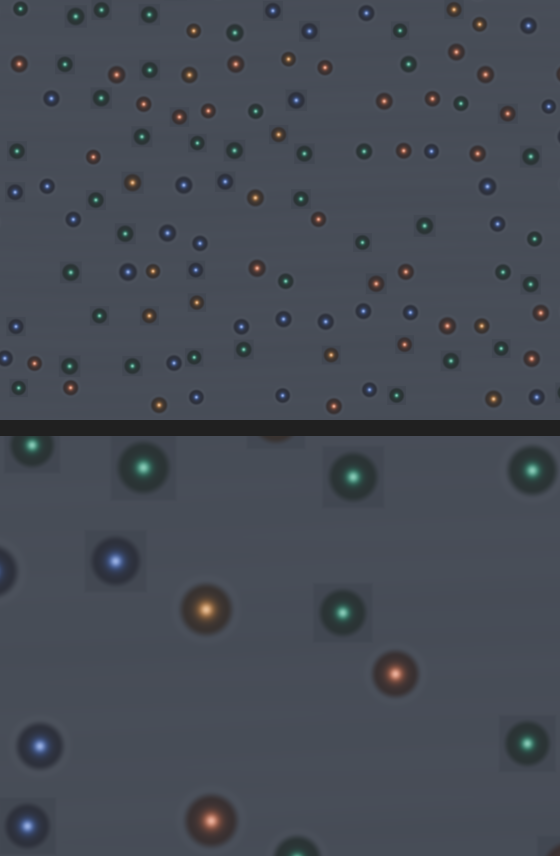
Top: the whole. Bottom: its middle third, enlarged.
Write a WebGL 1 fragment shader that draws this pattern.

```glsl
precision highp float;
uniform vec2 u_resolution;

// Lengths are fractions of the canvas height.
const float CELL = 0.1;
const float FILL = 0.79;
const float JITTER = 0.6;
const float RADIUS_MIN = 0.0178;
const float RADIUS_MAX = 0.0220;
const float BOX_SCALE = 1.22;
const float BOX_SHADE = 0.022;
const float HALO_LIGHT = 0.012;
const float STREAK = 0.0015;
const float GLOW_FALLOFF = 7.5;
const float GREEN_FALLOFF = 10.0;
const float GLOW_STRENGTH = 0.72;
const float CORE_FALLOFF = 30.0;

const vec3 SLATE = vec3(0.280, 0.302, 0.342);
const vec3 SHELL = vec3(0.155, 0.155, 0.170);
const vec3 BLUE = vec3(0.30, 0.47, 0.84);
const vec3 GREEN = vec3(0.18, 0.66, 0.52);
const vec3 ORANGE = vec3(0.90, 0.47, 0.32);
const vec3 GOLD = vec3(0.88, 0.57, 0.27);

float hash(vec2 p) {
  p = fract(p * vec2(0.1031, 0.1137) + 0.371);
  p += dot(p, p.yx + 33.33);
  return fract((p.x + p.y) * p.x * 17.31);
}

vec3 pickTint(float h) {
  if (h < 0.36) return BLUE;
  if (h < 0.65) return GREEN;
  return h < 0.83 ? ORANGE : GOLD;
}

// Faint, long horizontal bands.
vec3 backdrop(vec2 p) {
  float bands = sin(p.y * 71.0 + 1.5 * sin(p.x * 5.0))
              + sin(p.y * 173.0 + 2.0 * sin(p.x * 3.1 + 1.0))
              + sin(p.y * 37.0 - p.x * 2.0);
  return SLATE + STREAK * bands;
}

// Dark bead with a tinted glow and a bright core.
vec3 drawBead(vec3 color, vec2 d, vec2 id) {
  float kind = hash(id + 41.0);
  vec3 tint = pickTint(kind);
  float isGreen = step(0.36, kind) * step(kind, 0.65);
  float radius = mix(RADIUS_MIN, RADIUS_MAX, hash(id + 67.0));
  vec2 q = d / radius;
  float r = length(q);

  // Surround: a faint dark box or a faint light rim.
  float boxed = step(mix(0.78, 0.25, isGreen), hash(id + 89.0));
  float side = max(abs(q.x), abs(q.y));
  float box = 1.0 - smoothstep(BOX_SCALE - 0.09, BOX_SCALE + 0.09, side);
  float halo = exp(-pow((r - 1.2) / 0.14, 2.0));
  color += mix(HALO_LIGHT * halo, -BOX_SHADE * box, boxed);

  // Body, glow and core.
  float glow = exp(-r * r * mix(GLOW_FALLOFF, GREEN_FALLOFF, isGreen));
  float core = exp(-r * r * CORE_FALLOFF);
  vec3 body = SHELL + tint * 0.07;
  body = mix(body, tint, glow * GLOW_STRENGTH);
  body = mix(body, mix(tint, vec3(1.0), 0.5), core * 0.85);
  float cover = 1.0 - smoothstep(0.76, 1.12, r);
  return mix(color, body, cover);
}

void main() {
  vec2 p = gl_FragCoord.xy / u_resolution.y;
  vec3 color = backdrop(p);

  // Scattered beads; every row of cells is shifted by its own amount.
  float row = floor(p.y / CELL);
  for (int j = -1; j <= 1; j++) {
    float y = row + float(j);
    float shift = hash(vec2(y, 7.0));
    float column = floor(p.x / CELL - shift);
    for (int i = -1; i <= 1; i++) {
      vec2 id = vec2(column + float(i), y);
      vec2 seed = id + 13.0;
      if (hash(seed) > FILL) continue;
      vec2 offset = vec2(hash(seed + 101.0), hash(seed + 211.0)) - 0.5;
      vec2 center = (id + 0.5 + JITTER * offset + vec2(shift, 0.0)) * CELL;
      color = drawBead(color, p - center, seed);
    }
  }
  gl_FragColor = vec4(color, 1.0);
}
```
